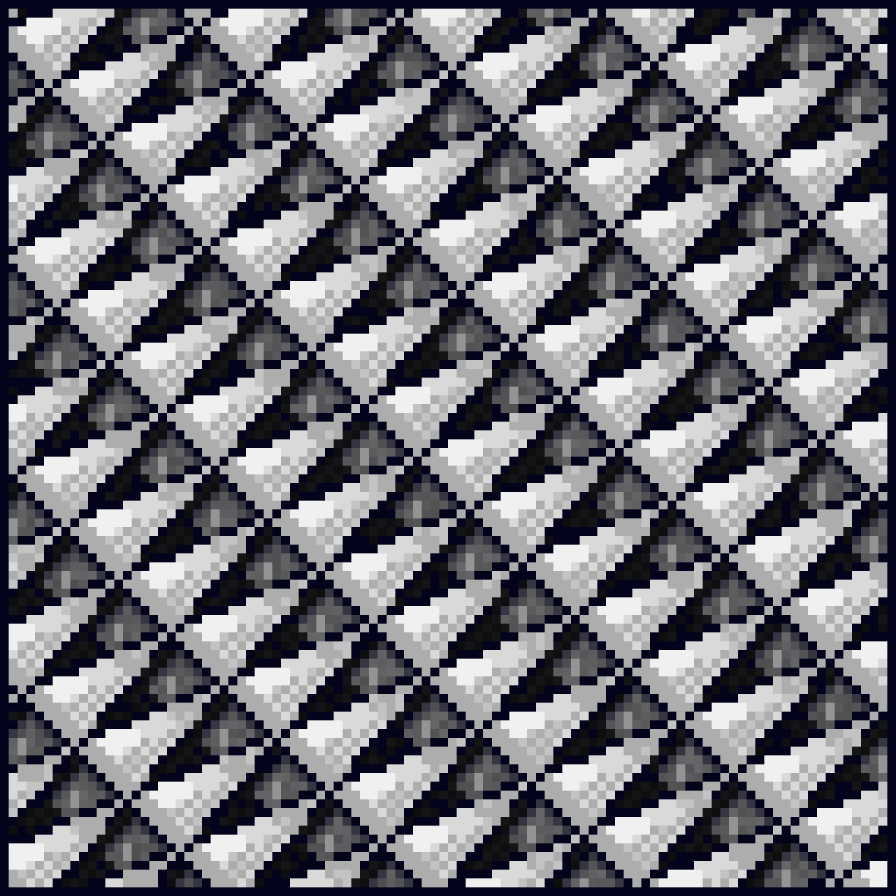
Reproduce this pattern procedurally as a three.js fragment shader.

```glsl
varying vec2 vUv;

const float CELLS = 102.0;                  // mosaic cells across the canvas
const float BORDER = 1.0;                   // frame width in cells
const vec2 CORNER = vec2(47.5, 52.0);       // top corner of one scale, y down
const vec2 SIDE_ALONG = vec2(-17.0, 7.0);   // long side of a scale, in cells
const vec2 SIDE_DOWN = vec2(6.0, 6.0);      // short side of a scale, in cells
const float RIM_RIGHT = 0.05;               // outline widths, as shares of a scale
const float RIM_BOTTOM = 0.89;
const float RIM_FOLD = 0.07;
const float SPECKLE = 0.22;                 // share of navy cells in the shadow
const int SAMPLES = 3;                      // antialiasing samples per axis

const vec3 NAVY = vec3(0.01, 0.01, 0.11);
const vec3 BLACK = vec3(0.07, 0.07, 0.08);
const vec3 SLATE = vec3(0.21, 0.21, 0.26);
const vec3 IRON = vec3(0.34, 0.34, 0.35);
const vec3 GLINT = vec3(0.58);
const vec3 SILVER = vec3(0.68);
const vec3 PALE = vec3(0.85);
const vec3 WHITE = vec3(0.94);

float hash(vec2 p) {
  vec3 q = fract(vec3(p.xyx) * 0.1031);
  q += dot(q, q.yzx + 33.33);
  return fract((q.x + q.y) * q.z);
}

float cross2(vec2 a, vec2 b) {
  return a.x * b.y - a.y * b.x;
}

// Lit wedge: broad on the left, tapering to the upper right
vec3 litTone(vec2 st, bool checker, float grain) {
  if (st.x > 0.87) return SILVER;
  if (st.x > 0.62 && st.y < 0.32) return WHITE;
  if (st.x > 0.42 && st.y < 0.30) return PALE;
  if (st.x < 0.42) return mix(SILVER, PALE, 0.5 * step(0.75, grain));
  return checker ? SILVER : mix(PALE, SILVER, 0.5 * step(0.6, grain));
}

// Shaded wedge: broad on the right, with a glint inside a grey core
vec3 shadeTone(vec2 st, bool checker, float grain) {
  float depth = st.y - st.x;
  if (st.x < RIM_RIGHT || st.y > RIM_BOTTOM || depth < RIM_FOLD) return NAVY;
  if (abs(st.x - 0.25) < 0.03 && abs(st.y - 0.71) < 0.08) return GLINT;
  if (st.x < 0.36 && depth > 0.2) {
    bool edge = depth < 0.3 || st.x < 0.1;
    return edge && checker ? SLATE : IRON * mix(0.9, 1.2, grain);
  }
  return grain < SPECKLE ? NAVY : BLACK * (checker ? 1.2 : 0.8);
}

vec3 mosaic(vec2 uv) {
  vec2 cell = floor(vec2(uv.x, 1.0 - uv.y) * CELLS);
  vec2 rim = min(cell, CELLS - 1.0 - cell);
  if (min(rim.x, rim.y) < BORDER) return NAVY;

  // Cell centre in the skewed lattice: x along the scale, y down it
  vec2 p = cell + 0.5 - CORNER;
  vec2 lattice = vec2(cross2(p, SIDE_DOWN), cross2(SIDE_ALONG, p))
               / cross2(SIDE_ALONG, SIDE_DOWN);
  vec2 st = fract(lattice + 0.0005);
  bool checker = mod(cell.x + cell.y, 2.0) < 0.5;
  float grain = hash(cell);

  // The diagonal folds each scale into a lit and a shaded half
  return st.y < st.x ? litTone(st, checker, grain) : shadeTone(st, checker, grain);
}

void main() {
  vec2 stepX = dFdx(vUv);
  vec2 stepY = dFdy(vUv);
  vec3 sum = vec3(0.0);
  for (int i = 0; i < SAMPLES; i++) {
    for (int j = 0; j < SAMPLES; j++) {
      vec2 offset = (vec2(float(i), float(j)) + 0.5) / float(SAMPLES) - 0.5;
      sum += mosaic(vUv + stepX * offset.x + stepY * offset.y);
    }
  }
  gl_FragColor = vec4(sum / float(SAMPLES * SAMPLES), 1.0);
}
```
